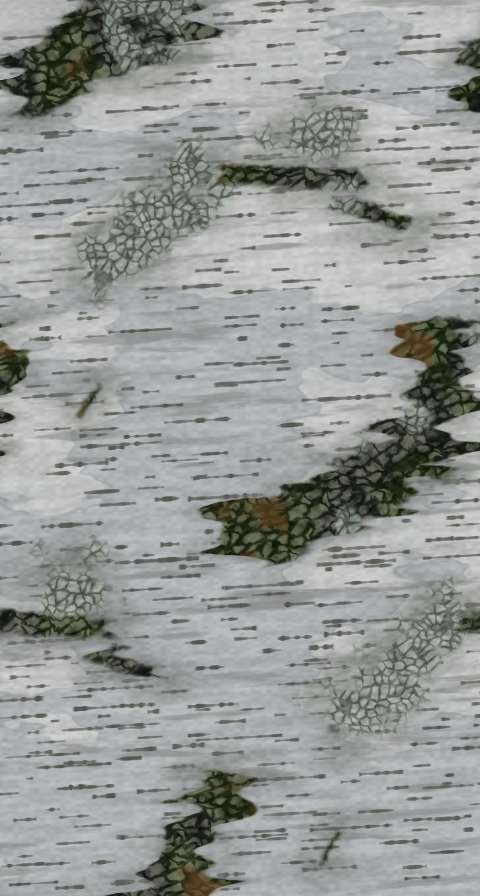
Reproduce this texture procedurally as a WebGL 2 fragment shader.

```glsl
#version 300 es
precision highp float;
// Pale birch bark with dark fissured scars, grey-green lichen and beaded lenticels.

#define TILE vec2(0.536, 0.5)     // half-drop spacing of the large scars
#define SCAR_CENTRE vec2(0.404, 0.479)
#define LICHEN_CENTRE vec2(0.26, 0.785)
#define RAGGED 0.085              // sideways tearing of the scar edges
#define SLOPE 0.06                // upward tilt of the grain
#define PALE vec3(0.775, 0.778, 0.772)
#define SILVER vec3(0.675, 0.688, 0.698)
#define SMUDGE vec3(0.47, 0.48, 0.465)
#define SCAR_DARK vec3(0.10, 0.11, 0.09)
#define SCAR_LIGHT vec3(0.40, 0.41, 0.36)
#define LICHEN vec3(0.55, 0.59, 0.54)

uniform vec2 u_resolution;
out vec4 fragColor;

float hash(vec2 p) {
    return fract(sin(dot(p, vec2(127.1, 311.7))) * 43758.545);
}

float noise(vec2 p) {
    vec2 i = floor(p), f = fract(p);
    f = f * f * (3.0 - 2.0 * f);
    return mix(mix(hash(i), hash(i + vec2(1, 0)), f.x),
               mix(hash(i + vec2(0, 1)), hash(i + vec2(1, 1)), f.x), f.y);
}

float fbm(vec2 p) {
    float sum = 0.0, amp = 0.5;
    for (int i = 0; i < 5; i++) {
        sum += amp * noise(p);
        p = mat2(1.6, 1.2, -1.2, 1.6) * p + 7.3;
        amp *= 0.5;
    }
    return sum / 0.97;
}

// Distance to the nearest and second nearest cell point
vec2 cells(vec2 p) {
    vec2 i = floor(p), near = vec2(9.0);
    for (int y = -1; y <= 1; y++)
    for (int x = -1; x <= 1; x++) {
        vec2 c = i + vec2(x, y);
        float d = length(c + vec2(hash(c), hash(c + 19.7)) - p);
        near = d < near.x ? vec2(d, near.x) : vec2(near.x, min(near.y, d));
    }
    return near;
}

// Offset from the closest half-drop repeat of a centre
vec2 halfDrop(vec2 p, vec2 centre) {
    vec2 d = p - centre;
    float row = round(d.y / TILE.y);
    d -= row * vec2(0.5 * TILE.x, TILE.y);
    d.x -= TILE.x * round(d.x / TILE.x);
    return d;
}

float capsule(vec2 p, vec2 a, vec2 b, float r) {
    vec2 ab = b - a;
    return length(p - a - ab * clamp(dot(p - a, ab) / dot(ab, ab), 0.0, 1.0)) - r;
}

// Beaded horizontal dashes, one at most in each jittered cell
float lenticels(vec2 p, vec2 size, float density, float seed) {
    float row = floor(p.y / size.y);
    vec2 g = vec2(p.x / size.x + hash(vec2(row, seed)), p.y / size.y);
    vec2 id = floor(g) + seed;
    vec2 d = (fract(g) - vec2(0.5, 0.3 + 0.4 * hash(id + 3.1))) * size;
    float halfLength = size.x * mix(0.1, 0.46, hash(id + 5.7));
    float beads = noise(vec2(p.x * 190.0, row * 9.1 + seed));
    float thick = mix(0.0002, 0.0026, beads) * mix(0.6, 1.2, hash(id + 8.3));
    float px = 1.0 / u_resolution.y;
    float line = 1.0 - smoothstep(thick - 0.5 * px, thick + px, abs(d.y));
    float ends = 1.0 - smoothstep(halfLength - 0.004, halfLength, abs(d.x));
    return line * ends * step(hash(id + 1.9), density) * mix(0.45, 1.0, beads);
}

void main() {
    vec2 p = gl_FragCoord.xy / u_resolution.y;
    vec2 g = vec2(p.x, p.y - SLOPE * p.x);
    float grain = noise(g * vec2(170.0, 290.0)) - 0.5;

    // Papery skin: mottled sheets, peeling edges, fine streaks
    float sheet = fbm(g * vec2(4.5, 10.0) + 3.0);
    float peel = smoothstep(0.49, 0.505, sheet);
    float lip = smoothstep(0.012, 0.0, abs(sheet - 0.49));
    vec3 col = mix(SILVER, PALE, 0.75 * peel + 0.4 * (fbm(g * vec2(9.0, 20.0)) - 0.3));
    col -= 0.05 * lip * noise(p * 30.0);
    col += 0.08 * (noise(g * vec2(22.0, 190.0)) - 0.5) + 0.07 * grain;
    float scuff = smoothstep(0.6, 0.78, fbm(g * vec2(10.0, 75.0) + 11.0));
    col = mix(col, SMUDGE, 0.5 * scuff);

    // Lenticels at two sizes
    float dashes = max(lenticels(g, vec2(0.11, 0.021), 0.6, 2.0),
                       lenticels(g, vec2(0.055, 0.0125), 0.42, 41.0));
    col = mix(col, vec3(0.25, 0.25, 0.22), 0.85 * dashes);

    // Torn coordinates shared by scars and lichen
    float tear = noise(g * vec2(9.0, 62.0)) + 0.5 * noise(g * vec2(22.0, 130.0)) - 0.75;
    float rough = fbm(p * 45.0);
    vec2 torn = vec2(RAGGED * tear, 0.012 * (rough - 0.5));
    vec2 s = halfDrop(p, SCAR_CENTRE);
    vec2 l = halfDrop(p, LICHEN_CENTRE);
    vec2 k = halfDrop(p, vec2(0.1, 0.553));

    float scar = capsule(s + torn, vec2(-0.10, -0.068), vec2(0.05, 0.0), 0.042);
    scar = min(scar, capsule(s + torn, vec2(0.05, 0.0), vec2(0.11, 0.13), 0.034));
    scar = min(scar, capsule(l + 0.4 * torn, vec2(-0.01, 0.022), vec2(0.13, 0.013), 0.012));
    scar = min(scar, capsule(l + 0.6 * torn, vec2(0.12, -0.012), vec2(0.18, -0.034), 0.009));
    scar = min(scar, capsule(k + 0.05 * torn, vec2(-0.009, -0.016), vec2(0.009, 0.016), 0.004));
    float crust = capsule(l, vec2(-0.137, -0.072), vec2(-0.05, 0.015), 0.036);
    crust = min(crust, length(l - vec2(0.09, 0.06)) - 0.042);

    // Grey haze around the damaged areas
    float haze = smoothstep(0.05, -0.025, min(scar, crust) + 0.07 * (fbm(g * vec2(14.0, 30.0)) - 0.5));
    col = mix(col, SMUDGE + 0.12 * grain, 0.7 * haze * (0.45 + rough));

    // Lichen: clumped lobes with dark gaps
    vec2 lobes = cells(p * 95.0 + 1.5 * rough);
    float lichenMask = smoothstep(0.012, -0.012, crust + 0.11 * (fbm(p * 28.0) - 0.46));
    vec3 lichen = LICHEN * (0.55 + 0.55 * smoothstep(0.0, 0.45, lobes.y - lobes.x)) + 0.2 * grain;
    col = mix(col, lichen, 0.8 * lichenMask);

    // Scar: cracked plates, pale flecks, moss and rust
    vec2 plates = cells(g * vec2(55.0, 85.0) + 2.0 * rough);
    float relief = 0.65 * fbm(p * 85.0) + 0.35 * smoothstep(0.0, 0.5, plates.y - plates.x);
    vec3 bark = mix(SCAR_DARK, SCAR_LIGHT, smoothstep(0.3, 0.82, relief) + 0.3 * grain);
    float tint = fbm(p * 13.0 + 5.0);
    bark += vec3(0.0, 0.02, -0.03) * smoothstep(0.45, 0.6, tint);
    bark = mix(bark, vec3(0.40, 0.27, 0.14), 0.6 * smoothstep(0.68, 0.76, tint));
    bark = mix(bark, lichen, 0.8 * smoothstep(0.36, 0.29, tint));
    col = mix(col, bark, smoothstep(0.004, -0.005, scar + 0.012 * (rough - 0.5)));

    fragColor = vec4(clamp(col, 0.0, 1.0), 1.0);
}
```
